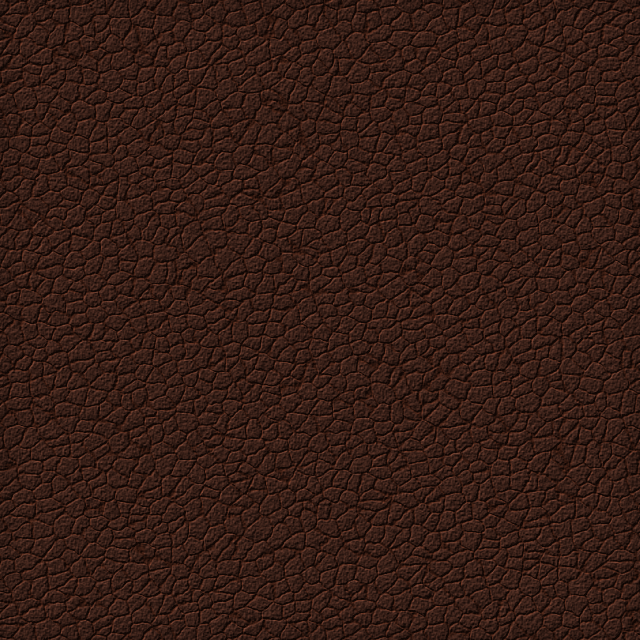
Reproduce this texture procedurally as a WebGL 2 fragment shader.

```glsl
#version 300 es
precision highp float;

uniform vec2 u_resolution;
out vec4 fragColor;

// Integer hash: two random values per lattice point
vec2 hash2(vec2 cell) {
    uvec2 q = uvec2(ivec2(cell) + 4096);
    q = q * 1664525u + 1013904223u;
    q.x += q.y * 1664525u;
    q.y += q.x * 1664525u;
    q ^= q >> 16u;
    q.x += q.y * 1664525u;
    q.y += q.x * 1664525u;
    q ^= q >> 16u;
    return vec2(q & 65535u) / 65535.0;
}

float valueNoise(vec2 p) {
    vec2 i = floor(p), f = fract(p);
    f = f * f * (3.0 - 2.0 * f);
    float low = mix(hash2(i).x, hash2(i + vec2(1, 0)).x, f.x);
    float high = mix(hash2(i + vec2(0, 1)).x, hash2(i + vec2(1, 1)).x, f.x);
    return mix(low, high, f.y);
}

// Distance gap between the two nearest cell centres, zero on a crease
float creaseGap(vec2 p) {
    vec2 base = floor(p);
    float nearest = 8.0, second = 8.0;
    for (int y = -1; y <= 1; y++) {
        for (int x = -1; x <= 1; x++) {
            vec2 cell = base + vec2(x, y);
            float d = length(cell + 0.05 + 0.9 * hash2(cell) - p);
            second = min(second, max(nearest, d));
            nearest = min(nearest, d);
        }
    }
    return second - nearest;
}

// Raised pebbles: 0 in the creases, 1 on the plateaus
float pebbles(vec2 uv) {
    vec2 bend = vec2(valueNoise(uv * 9.0), valueNoise(uv * 9.0 + 37.0)) - 0.5;
    vec2 ripple = vec2(valueNoise(uv * 80.0), valueNoise(uv * 80.0 + 91.0)) - 0.5;
    vec2 fray = vec2(valueNoise(uv * 190.0), valueNoise(uv * 190.0 + 23.0)) - 0.5;
    vec2 p = uv + 0.018 * bend + 0.006 * ripple + 0.002 * fray;
    // Cells are longer along a gently rising diagonal
    p = mat2(0.91, -0.41, 0.41, 0.91) * p;
    float gap = creaseGap(p * vec2(36.0, 46.0));
    return 0.8 * smoothstep(0.0, 0.2, gap) + 0.2 * smoothstep(0.0, 0.6, gap);
}

// Fine grain over the whole hide
float grain(vec2 uv) {
    return 0.6 * valueNoise(uv * 300.0) + 0.4 * valueNoise(uv * 470.0 + 53.0);
}

void main() {
    vec2 uv = gl_FragCoord.xy / u_resolution.y;

    // Relief lit from the upper left
    vec2 toLight = 0.0013 * vec2(-0.6, 0.8);
    float pebbleSlope = pebbles(uv - toLight) - pebbles(uv + toLight);
    float grainSlope = grain(uv - toLight) - grain(uv + toLight);
    float crease = 1.0 - pebbles(uv);

    float tone = 0.216 + 0.21 * pebbleSlope + 0.26 * grainSlope;
    tone += 0.1 * (grain(uv) - 0.5) - 0.045 * crease;

    // Slight falloff close to the borders
    vec2 side = abs(gl_FragCoord.xy / u_resolution - 0.5);
    tone *= 1.0 - 0.08 * smoothstep(0.46, 0.5, max(side.x, side.y));
    tone = clamp(tone, 0.06, 0.48);

    // Brown dye, redder inside the creases
    vec3 colour = vec3(tone, 0.61 * tone - 0.01, 0.48 * tone - 0.012);
    colour *= mix(vec3(1.0), vec3(1.03, 0.9, 0.78), smoothstep(0.3, 0.8, crease));
    fragColor = vec4(colour, 1.0);
}
```
